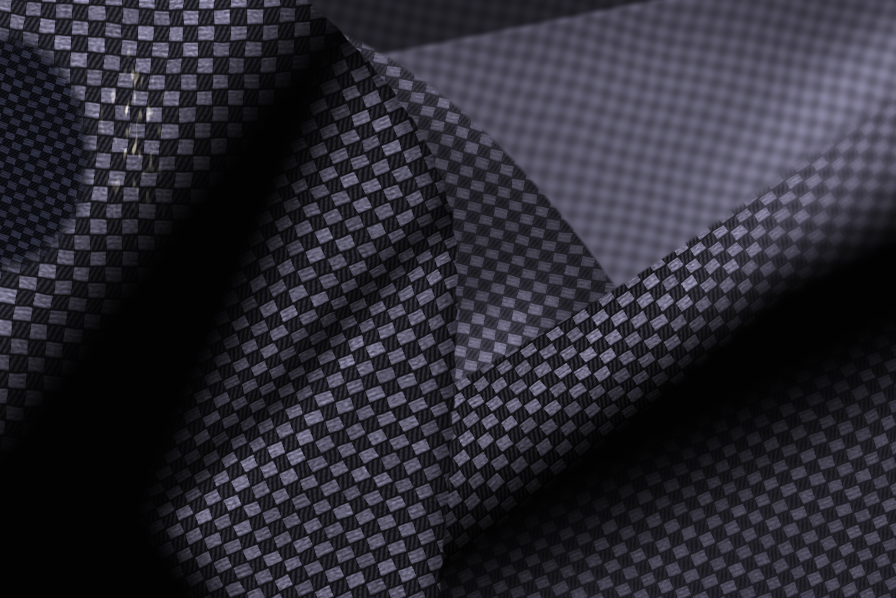
This texture is drawn by a WebGL 1 fragment shader. Its source:

```glsl
precision highp float;
// Folded dark violet basket-weave cloth under soft studio light.
uniform vec2 u_resolution;

const float PI = 3.14159265;
const vec3 CLOTH_TINT = vec3(0.99, 0.965, 1.17);
const vec3 NAVY_TINT = vec3(0.85, 0.9, 1.25);
const vec3 GLINT_COLOR = vec3(0.85, 0.8, 0.62);
const vec3 BLACK = vec3(0.008, 0.008, 0.011);
const vec2 FRONT_CELLS = vec2(32.0, 37.0);
const vec2 CENTER_CELLS = vec2(37.0, 44.0);
const vec2 MID_CELLS = vec2(44.0, 53.0);
const vec2 ROLL_CELLS = vec2(40.0, 37.0);
const vec2 LOW_CELLS = vec2(43.0, 47.0);
const vec2 BACK_CELLS = vec2(48.0, 50.0);
const vec2 HOLLOW_CELLS = vec2(62.0, 80.0);
const float THREADS = 3.0;
const float WARP = 0.016;
const float FIBER = 0.55;

vec2 hash2(vec2 p) {
  p = vec2(dot(p, vec2(127.1, 311.7)), dot(p, vec2(269.5, 183.3)));
  return fract(sin(p) * 43758.5) * 2.0 - 1.0;
}

float gradientNoise(vec2 p) {
  vec2 i = floor(p), f = fract(p);
  vec2 w = f * f * f * (f * (f * 6.0 - 15.0) + 10.0);
  vec2 e = vec2(1.0, 0.0);
  float low = mix(dot(hash2(i), f), dot(hash2(i + e), f - e), w.x);
  float high = mix(dot(hash2(i + e.yx), f - e.yx), dot(hash2(i + 1.0), f - 1.0), w.x);
  return mix(low, high, w.y);
}

vec2 rotate(vec2 p, float a) {
  float c = cos(a), s = sin(a);
  return vec2(c * p.x + s * p.y, c * p.y - s * p.x);
}

// Pale ribbed patches between dark slanted strands; blur runs from 0 to 1.
float weave(vec2 uv, float blur) {
  uv += 0.14 * vec2(gradientNoise(uv * 0.8), gradientNoise(uv * 0.8 + 31.0));
  float checker = sin(PI * uv.x) * sin(PI * uv.y);
  vec2 cell = floor(uv), f = fract(uv) - 0.5;
  float pale = 1.0 - mod(cell.x + cell.y, 2.0);
  vec2 corner = max(abs(f) - vec2(0.40, 0.34), 0.0);
  float body = 1.0 - smoothstep(0.02, 0.17, length(corner));
  float rib = sin(f.y * 2.0 * PI * THREADS);
  float strand = 0.5 + 0.5 * cos((f.x - 0.45 * f.y) * 2.0 * PI * THREADS);
  float paleTone = 1.4 + 0.16 * rib + 0.2 * hash2(cell).x;
  float darkTone = 0.22 + 0.42 * strand;
  float sharpTone = mix(0.22, mix(darkTone, paleTone, pale), body);
  sharpTone *= 1.0 + FIBER * gradientNoise(uv * vec2(4.0, 6.0));
  float softTone = 0.94 + 0.36 * (1.25 - blur) * checker;
  return mix(sharpTone, softTone, smoothstep(0.0, 0.7, blur));
}

float bell(float x, float width) {
  return exp(-x * x / (width * width));
}

void main() {
  vec2 p = gl_FragCoord.xy / u_resolution.y;
  float aa = 1.2 / u_resolution.y;
  vec2 bend = vec2(gradientNoise(p * 5.0), gradientNoise(p * 5.0 + 17.0));
  vec2 q = p + WARP * bend;

  // Outlines of the folds
  float t = p.x - 0.76;
  float rollTop = 0.359 + 0.55 * t + 0.14 * t * t;
  float rollBase = 0.06 + 0.8 * t - 0.3 * max(t - 0.55, 0.0);
  float s = p.x - 0.654;
  float midTop = 0.90 - 0.6 * s - 1.1 * s * s;
  float backTop = 0.912 + 0.2 * s;
  float h = p.y - 0.56;
  float frontEdge = 0.764 - (h > 0.0 ? 1.3 : 0.1) * h * h;
  frontEdge += 0.002 * sin(p.y * 120.0);
  float leftEdge = 0.767 * (p.y - 0.22);
  float centerEdge = 0.225 + max(0.414 * (p.y - 0.14), 0.65 * (0.14 - p.y));

  // Blurred back sheet, with a dim sheet behind its upper rim
  float backWeave = weave(rotate(q, 0.55) * BACK_CELLS, 0.8);
  float highlight = bell(dot(p - vec2(1.40, 0.83), vec2(-0.6, 0.8)), 0.07)
                  * smoothstep(1.05, 1.42, p.x);
  float backTone = 0.34 + 0.04 * bell(p.x - 1.12, 0.2) + 0.15 * highlight;
  backTone -= 0.08 * smoothstep(0.85, 1.0, p.y);
  backTone += 0.05 * bell(p.y - backTop, 0.012);
  float rim = smoothstep(-0.007, 0.007, p.y - backTop);
  vec3 col = CLOTH_TINT * backWeave * mix(backTone, 0.14, rim);

  // Middle fold
  float midTone = 0.2 + 0.12 * smoothstep(0.10, 0.0, midTop - p.y) * smoothstep(0.95, 0.7, p.x);
  midTone += 0.17 * smoothstep(0.16, 0.02, p.y - rollTop) * smoothstep(0.98, 0.83, p.x);
  vec3 mid = CLOTH_TINT * midTone * weave(rotate(q, -0.2) * MID_CELLS, 0.36);
  col = mix(col, mid, smoothstep(-0.006, 0.006, midTop - p.y));

  // Rounded diagonal roll
  float across = clamp((p.y - rollBase) / (rollTop - rollBase), 0.0, 1.0);
  vec2 rollUv = rotate(q, 0.62);
  rollUv.y += 0.03 * asin(across * 1.9 - 0.95);
  float rollTone = mix(0.28, 0.37, smoothstep(0.8, 1.4, p.x));
  rollTone *= smoothstep(-0.12, 0.7, across) * (1.0 - 0.12 * smoothstep(0.85, 1.0, across));
  rollTone += 0.13 * highlight * across;
  float rollBlur = 0.6 * smoothstep(0.95, 1.5, p.x);
  vec3 roll = CLOTH_TINT * rollTone * weave(rollUv * ROLL_CELLS, rollBlur);
  float rollSoft = mix(0.003, 0.025, smoothstep(1.1, 1.4, p.x));
  col = mix(col, roll, smoothstep(-rollSoft, rollSoft, rollTop - p.y));

  // Lower sheet emerging from the shadow under the roll
  float depth = 0.06 + 0.53 * (p.x - 0.8) - p.y;
  float lowTone = 0.21 * smoothstep(-0.07, 0.2, depth);
  vec3 low = BLACK + CLOTH_TINT * lowTone * weave(rotate(q, 0.4) * LOW_CELLS, 0.3);
  col = mix(col, low, smoothstep(-0.012, 0.012, rollBase - p.y));

  // Center fold with a diagonal valley and ridge
  float diagonal = p.y - p.x + 0.152 + 0.03 * bend.x;
  float centerTone = 0.25 * smoothstep(-0.015, 0.13, p.x - centerEdge);
  centerTone *= 1.0 - 0.6 * bell(diagonal - 0.045, 0.05);
  centerTone *= 1.0 + 0.22 * bell(diagonal + 0.04, 0.06);
  centerTone *= 1.0 - 0.4 * smoothstep(0.05, 0.0, frontEdge - p.x);
  vec2 centerUv = rotate(q, 0.42);
  centerUv.y += 0.025 * smoothstep(-0.05, 0.13, diagonal);
  vec3 front = BLACK + CLOTH_TINT * centerTone * weave(centerUv * CENTER_CELLS, 0.0);

  // Left fold, its navy hollow and metallic thread glints
  float inset = leftEdge - p.x;
  float leftTone = 0.30 * smoothstep(-0.02, 0.23, inset) + 0.03 * smoothstep(0.8, 1.0, p.y);
  vec2 leftUv = rotate(q, -0.12 + 0.2 * p.x) * FRONT_CELLS;
  vec3 left = BLACK + CLOTH_TINT * leftTone * weave(leftUv, 0.1);
  float hollow = length((p - vec2(0.0, 0.745)) / vec2(0.15, 0.2));
  vec3 navy = NAVY_TINT * 0.13 * weave(rotate(q, -0.35) * HOLLOW_CELLS, 0.2);
  left = mix(navy, left, smoothstep(0.86, 1.1, hollow));
  float glintArea = bell(p.x - 0.22, 0.04) * bell(p.y - 0.79, 0.11);
  float glint = smoothstep(0.1, 0.4, gradientNoise(leftUv * vec2(3.0, 0.9)));
  left += GLINT_COLOR * glint * glintArea * 0.7;
  front = mix(front, left, smoothstep(-0.03, 0.01, inset));
  col = mix(col, front, smoothstep(-aa, aa, frontEdge - p.x));

  gl_FragColor = vec4(clamp(col, 0.0, 1.0), 1.0);
}
```
